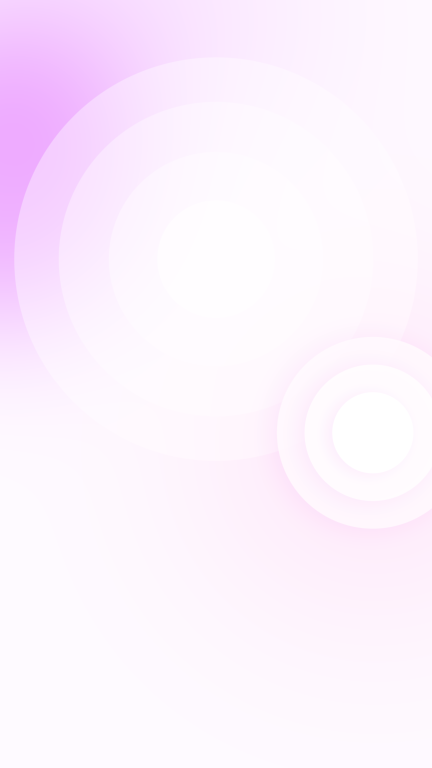
A WebGL 2 fragment shader for this background:

```glsl
#version 300 es
precision highp float;

uniform vec2 u_resolution;
out vec4 fragColor;

// Soft elliptical falloff; higher power gives a flatter core
float glow(vec2 p, vec2 center, vec2 size, float power) {
    return exp(-pow(length((p - center) / size), power));
}

// Antialiased disc coverage
float disc(vec2 p, vec2 center, float radius) {
    float aa = 0.75 / u_resolution.x;
    return 1.0 - smoothstep(-aa, aa, length(p - center) - radius);
}

// Blurred shadow reaching just past the rim of a disc
float rimShadow(vec2 p, vec2 center, float radius, float blur) {
    return 1.0 - smoothstep(-blur, blur, length(p - center) - radius);
}

void main() {
    // Canvas width is one unit, measured up from the bottom
    vec2 p = gl_FragCoord.xy / u_resolution.x;
    p.y *= 1.7778 * u_resolution.x / u_resolution.y;

    // Pale base tinted by violet and pink glows
    vec3 color = vec3(0.998, 0.982, 1.0);
    float violet = 0.27 * glow(p, vec2(0.0, 1.36), vec2(0.36, 0.37), 2.6)
                 + 0.10 * glow(p, vec2(0.2, 1.75), vec2(0.50, 0.40), 2.0);
    float pink = 0.065 * glow(p, vec2(0.87, 0.74), vec2(0.45), 2.0);
    color -= violet * vec3(0.21, 1.0, 0.0) + pink * vec3(0.0, 1.0, 0.3);

    // Large translucent concentric discs
    vec2 largeCenter = vec2(0.5, 1.178);
    float radii[5] = float[](0.467, 0.364, 0.248, 0.136, 0.049);
    float alphas[5] = float[](0.40, 0.38, 0.40, 0.70, 0.45);
    for (int i = 0; i < 5; i++) {
        color = mix(color, vec3(1.0, 0.995, 1.0), alphas[i] * disc(p, largeCenter, radii[i]));
    }

    // Small stacked discs, each casting a shadow to the left
    vec2 smallCenter = vec2(0.863, 0.776);
    for (int i = 0; i < 3; i++) {
        float level = float(i);
        float radius = 0.222 - 0.064 * level;
        float shadow = rimShadow(p, smallCenter - vec2(0.012, 0.003), radius, 0.055 - 0.012 * level);
        color -= 0.055 * shadow * vec3(0.15, 1.0, 0.15);
        vec3 face = vec3(1.0, 0.982 + 0.009 * level, 0.996 + 0.002 * level);
        color = mix(color, face, (0.85 + 0.07 * level) * disc(p, smallCenter, radius));
    }

    fragColor = vec4(clamp(color, 0.0, 1.0), 1.0);
}
```
